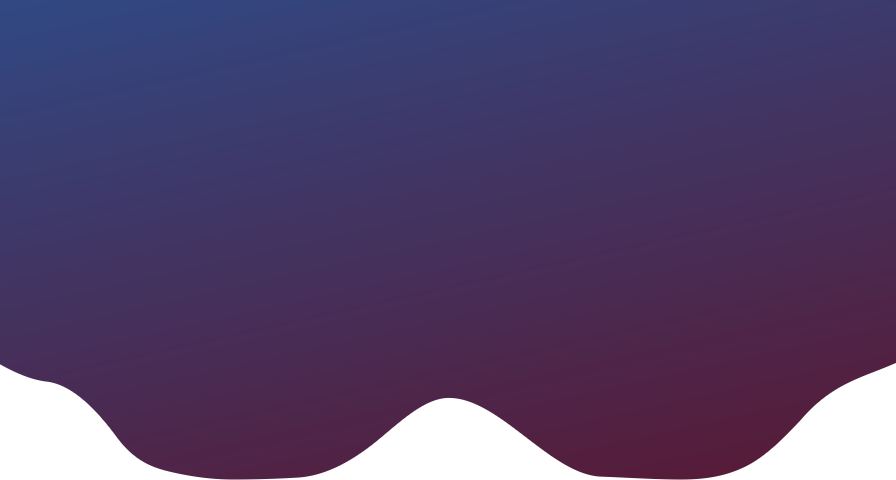
Write a WebGL 1 fragment shader that draws this background.

```glsl
precision highp float;
// Diagonal blue-to-maroon gradient panel with a wavy lower edge over white.

#define BLUE vec3(0.190, 0.284, 0.516)
#define MAROON vec3(0.348, 0.096, 0.204)
#define PAPER vec3(1.0)
#define ACROSS 0.293   // share of the gradient running left to right

uniform vec2 u_resolution;

// Cubic Hermite curve between two knots, each holding (x, height, slope).
float hermite(float x, vec3 a, vec3 b) {
  float w = b.x - a.x;
  float t = (x - a.x) / w;
  float s = 1.0 - t;
  return s * s * ((1.0 + 2.0 * t) * a.y + t * w * a.z)
       + t * t * ((1.0 + 2.0 * s) * b.y - s * w * b.z);
}

// Extends the edge from the current knot to the next one.
void curveTo(float x, inout vec3 knot, inout float height, vec3 next) {
  if (x >= knot.x) height = hermite(x, knot, next);
  knot = next;
}

// Height of the wavy edge, with x and the result as canvas fractions.
float waveEdge(float x) {
  vec3 knot = vec3(0.0, 0.241, -1.03);
  float h = knot.y;
  // left shoulder and trough
  curveTo(x, knot, h, vec3(0.052, 0.205, -0.22));
  curveTo(x, knot, h, vec3(0.130, 0.090, -2.53));
  curveTo(x, knot, h, vec3(0.195, 0.015, -0.41));
  curveTo(x, knot, h, vec3(0.260, 0.001, 0.0));
  curveTo(x, knot, h, vec3(0.332, 0.005, 0.11));
  // central crest
  curveTo(x, knot, h, vec3(0.423, 0.085, 1.55));
  curveTo(x, knot, h, vec3(0.501, 0.171, 0.0));
  curveTo(x, knot, h, vec3(0.671, 0.007, -0.07));
  // right trough and shoulder
  curveTo(x, knot, h, vec3(0.755, 0.001, -0.02));
  curveTo(x, knot, h, vec3(0.833, 0.029, 0.94));
  curveTo(x, knot, h, vec3(0.898, 0.134, 2.06));
  curveTo(x, knot, h, vec3(1.0, 0.244, 0.84));
  return h;
}

void main() {
  vec2 uv = gl_FragCoord.xy / u_resolution;

  // slanted gradient
  float blend = mix(1.0 - uv.y, uv.x, ACROSS);
  vec3 panel = mix(BLUE, MAROON, blend);

  // signed distance to the edge, softened over one pixel
  float edge = waveEdge(uv.x);
  float slope = (waveEdge(uv.x + 1.0 / u_resolution.x) - edge) * u_resolution.y;
  float dist = (uv.y - edge) * u_resolution.y / sqrt(1.0 + slope * slope);
  float cover = clamp(dist + 0.5, 0.0, 1.0);

  gl_FragColor = vec4(mix(PAPER, panel, cover), 1.0);
}
```
